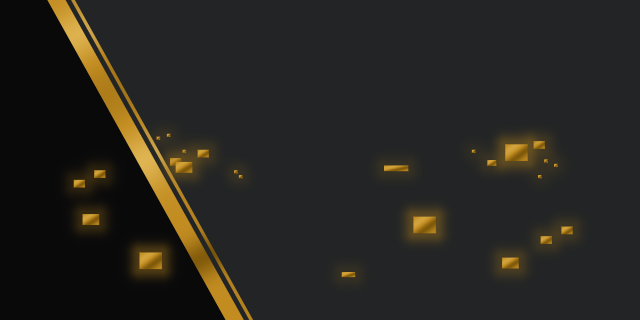
This background is drawn by a Shadertoy shader. Its source:

```glsl
// A slanted gold ribbon with a thin companion line parts black from charcoal,
// with glowing gold tiles and specks scattered on both sides. Box distances give
// tiles and halos; soft bumps along each metal surface give its sheen.

#define RIBBON_TOP    0.148   // left edge of the ribbon at the top of the canvas
#define RIBBON_SLOPE  0.557   // sideways run per unit of descent
#define RIBBON_WIDTH  0.057
#define LINE_START    0.074   // thin line, measured from the ribbon's left edge
#define LINE_END      0.086
#define GLOW_RADIUS   0.030
#define GLOW_STRENGTH 18.0    // halo opacity per unit of tile half height

const vec3 BLACK     = vec3(0.036, 0.036, 0.041);
const vec3 CHARCOAL  = vec3(0.133, 0.141, 0.145);
const vec3 DEEP_GOLD = vec3(0.50, 0.35, 0.04);
const vec3 GOLD      = vec3(0.76, 0.55, 0.13);
const vec3 PALE_GOLD = vec3(0.89, 0.73, 0.35);
const vec3 GLOW      = vec3(0.60, 0.44, 0.11);

// Large tiles and bars: centre, half size
const vec4 TILES[9] = vec4[9](
    vec4(0.471, 0.185, 0.035, 0.026), vec4(1.327, 0.297, 0.035, 0.026),
    vec4(1.614, 0.523, 0.035, 0.026), vec4(0.284, 0.314, 0.026, 0.017),
    vec4(1.595, 0.178, 0.026, 0.017), vec4(0.575, 0.477, 0.026, 0.017),
    vec4(1.238, 0.474, 0.038, 0.009), vec4(1.089, 0.142, 0.021, 0.008),
    vec4(1.537, 0.491, 0.014, 0.009));

// Centres of the tiles that share one size
const vec2 SMALL_HALF = vec2(0.0175, 0.012);
const vec2 SMALL[7] = vec2[7](
    vec2(0.248, 0.426), vec2(0.312, 0.456), vec2(0.635, 0.520), vec2(0.549, 0.494),
    vec2(1.707, 0.250), vec2(1.772, 0.280), vec2(1.685, 0.547));

const vec2 SPECK_HALF = vec2(0.0055, 0.005);
const vec2 SPECKS[9] = vec2[9](
    vec2(0.495, 0.568), vec2(0.527, 0.577), vec2(0.576, 0.527),
    vec2(0.737, 0.463), vec2(0.752, 0.448), vec2(1.480, 0.527),
    vec2(1.706, 0.497), vec2(1.737, 0.483), vec2(1.687, 0.448));

float bump(float x, float centre, float width) {
    float t = (x - centre) / width;
    return exp(-t * t);
}

// Antialiased coverage of a signed distance
float cover(float dist) {
    return clamp(0.5 - dist * iResolution.y, 0.0, 1.0);
}

float boxDistance(vec2 p, vec2 halfSize) {
    vec2 q = abs(p) - halfSize;
    return length(max(q, 0.0)) + min(max(q.x, q.y), 0.0);
}

// Shade from deep (-1) through plain (0) to pale (1) gold
vec3 metal(float sheen) {
    return mix(GOLD, sheen < 0.0 ? DEEP_GOLD : PALE_GOLD, min(abs(sheen), 1.0));
}

// Signed distance to a slanted strip, given the horizontal offset from its edge
float strip(float offset, float start, float end) {
    float across = abs(offset - 0.5 * (start + end)) - 0.5 * (end - start);
    return across / length(vec2(1.0, RIBBON_SLOPE));
}

void addTile(inout vec3 colour, vec2 p, vec2 halfSize) {
    float dist = boxDistance(p, halfSize);
    float halo = bump(max(dist, 0.0), 0.0, GLOW_RADIUS);
    colour = mix(colour, GLOW, halo * GLOW_STRENGTH * halfSize.y);

    vec2 local = p / halfSize;
    float diagonal = 0.5 + 0.25 * (local.x - local.y);
    float sheen = 0.6 * bump(diagonal, 0.27, 0.18) - 0.9 * bump(diagonal, 0.65, 0.17);
    colour = mix(colour, metal(sheen - 0.1), cover(dist));
}

void mainImage(out vec4 fragColor, in vec2 fragCoord) {
    vec2 p = fragCoord / iResolution.y;
    float descent = 1.0 - p.y;
    float offset = p.x - RIBBON_TOP - RIBBON_SLOPE * descent;

    // Two flat fields
    vec3 colour = mix(CHARCOAL, BLACK, cover(offset));

    // Ribbon and thin line, with glints lying square to their length
    float glint = descent + 0.425 * (offset - 0.5 * RIBBON_WIDTH);
    float sheen = 0.8 * bump(glint, 0.11, 0.07) + 0.85 * bump(glint, 0.50, 0.08)
                - 0.30 * bump(glint, 0.29, 0.09) - 0.95 * bump(glint, 0.81, 0.05);
    vec3 gold = metal(sheen);
    colour = mix(colour, gold, cover(strip(offset, 0.0, RIBBON_WIDTH)));
    colour = mix(colour, 0.93 * gold, cover(strip(offset, LINE_START, LINE_END)));

    // Scattered tiles
    for (int i = 0; i < SPECKS.length(); i++) addTile(colour, p - SPECKS[i], SPECK_HALF);
    for (int i = 0; i < SMALL.length(); i++) addTile(colour, p - SMALL[i], SMALL_HALF);
    for (int i = 0; i < TILES.length(); i++) addTile(colour, p - TILES[i].xy, TILES[i].zw);

    fragColor = vec4(colour, 1.0);
}
```
